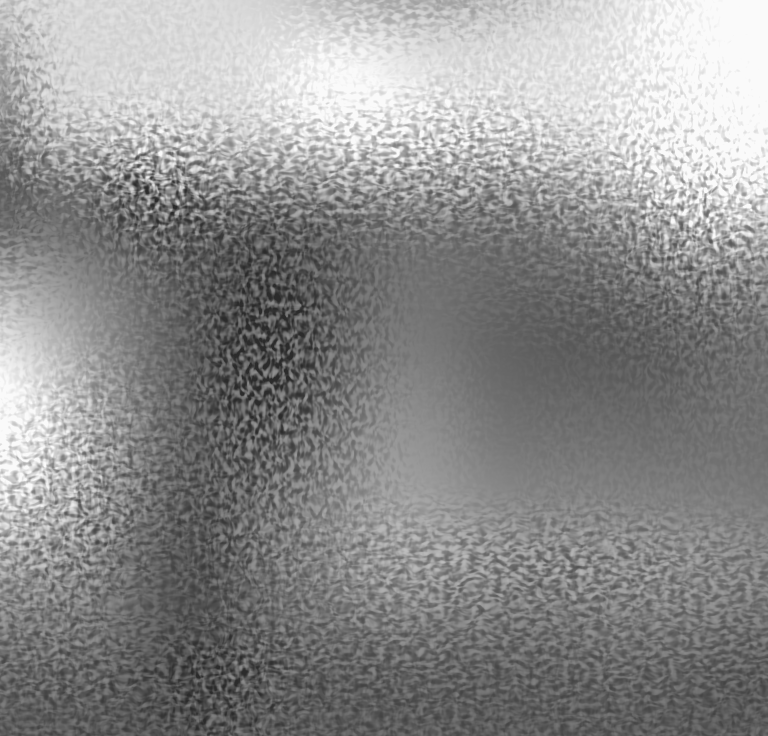
Reproduce this texture procedurally as a Shadertoy shader.

```glsl
vec2 hash2(vec2 p) {
    vec3 q = fract(p.xyx * vec3(0.1031, 0.1030, 0.0973));
    q += dot(q, q.yzx + 33.33);
    return fract((q.xx + q.yz) * q.zy) * 2.0 - 1.0;
}

float corner(vec2 cell, vec2 f, vec2 o) {
    return dot(hash2(cell + o), f - o);
}

float noise(vec2 p) {
    vec2 i = floor(p), f = p - i;
    vec2 u = f * f * f * (f * (f * 6.0 - 15.0) + 10.0);
    return mix(mix(corner(i, f, vec2(0, 0)), corner(i, f, vec2(1, 0)), u.x),
               mix(corner(i, f, vec2(0, 1)), corner(i, f, vec2(1, 1)), u.x), u.y);
}

float blob(vec2 p, vec2 center, vec2 radius) {
    p = (p - center) / radius;
    return exp(-dot(p, p));
}

// Crisp speckle in -1..1, stretched by the two frequencies
float speckle(vec2 p, vec2 frequency) {
    p *= frequency;
    float n = 3.2 * noise(p) + 1.3 * noise(p * 1.7 + 31.0);
    return n / sqrt(1.0 + n * n);
}

// Blurred surroundings reflected by the metal
float reflection(vec2 p) {
    float edge = p.y + 0.04 * noise(p * vec2(5.0, 3.0) + 9.0) + 0.04 * (p.x - 0.5);
    float v = mix(0.43, 0.85, smoothstep(0.66, 0.86, edge));
    v += 0.04 * noise(p * 5.0 + 3.0);

    // Bright lights
    v += 0.62 * blob(p, vec2(-0.04, 0.44), vec2(0.17, 0.19));
    v += 0.14 * blob(p, vec2(0.45, 0.88), vec2(0.10, 0.07));
    v += 0.20 * blob(p, vec2(1.0, 0.93), vec2(0.18, 0.18));
    v += 0.20 * blob(p, vec2(0.96, 0.70), vec2(0.15, 0.11));
    v += 0.14 * blob(p, vec2(0.52, 0.40), vec2(0.11, 0.20));
    v += 0.12 * blob(p, vec2(0.75, 0.26), vec2(0.38, 0.10));

    // Dark shapes
    v -= 0.14 * blob(p, vec2(0.34, 0.57), vec2(0.13, 0.18));
    v -= 0.12 * blob(p, vec2(0.25, 0.22), vec2(0.08, 0.22));
    v -= 0.07 * blob(p, vec2(0.76, 0.55), vec2(0.22, 0.09));
    v -= 0.28 * blob(p, vec2(0.0, 0.84), vec2(0.05, 0.13));
    v -= 0.10 * blob(p, vec2(0.10, 0.73), vec2(0.13, 0.07));
    v -= 0.22 * blob(p, vec2(0.56, 1.03), vec2(0.17, 0.06));
    v -= 0.07 * smoothstep(0.18, 0.04, p.y);
    return v;
}

// Local strength of upright (x) and level (y) grain
vec2 roughness(vec2 p) {
    vec2 r = vec2(0.022, 0.022);
    r += vec2(0.22, 0.05) * blob(p, vec2(0.34, 0.50), vec2(0.09, 0.19));
    r += vec2(0.25, 0.12) * blob(p, vec2(0.10, 0.37), vec2(0.12, 0.19));
    r += vec2(0.19, 0.10) * blob(p, vec2(0.20, 0.73), vec2(0.08, 0.11));
    r += vec2(0.18, 0.04) * blob(p, vec2(0.92, 0.74), vec2(0.12, 0.17));
    r += vec2(0.10, 0.10) * blob(p, vec2(0.58, 0.80), vec2(0.14, 0.10));
    r += vec2(0.03, 0.13) * blob(p, vec2(0.72, 0.24), vec2(0.35, 0.08));
    r += vec2(0.07, 0.06) * blob(p, vec2(0.29, 0.06), vec2(0.10, 0.09));
    r += vec2(0.02, 0.05) * smoothstep(0.20, 0.05, p.y);
    return r;
}

void mainImage(out vec4 fragColor, in vec2 fragCoord) {
    vec2 p = fragCoord / iResolution.xy;
    vec2 q = fragCoord / iResolution.y;
    q += 0.006 * vec2(noise(q * 45.0), noise(q * 45.0 + 50.0));

    // Surface tilt: upright strokes lean sideways, level strokes lean up and down
    vec2 tilt = vec2(speckle(q, vec2(155.0, 98.0)),
                     speckle(q + 3.0, vec2(88.0, 155.0)));

    float shade = reflection(p + vec2(0.038, 0.045) * tilt) + dot(tilt, roughness(p));
    fragColor = vec4(vec3(clamp(shade, 0.17, 0.98)), 1.0);
}
```
